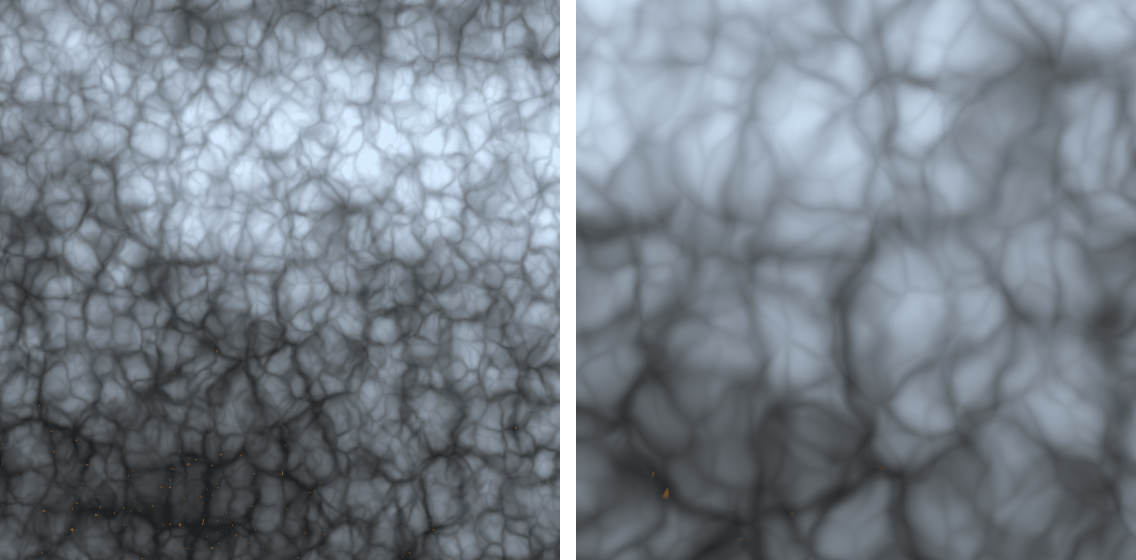
Left, the full canvas; right, a detail of the centre.
Write a WebGL 2 fragment shader that draws this texture.

```glsl
#version 300 es
precision highp float;
// A deck of puffy clouds seen from above, under one broad uneven light.
// Three sizes of weighted cells give the puffs; the creases between cells
// give the dark gaps, and gradient noise bends and varies them.

uniform vec2 u_resolution;
out vec4 fragColor;

const vec3 CELLS = vec3(12.5, 23.0, 41.0);   // puffs across the canvas: large, medium, small
const vec3 CREASE_WIDTH = vec3(0.09, 0.11, 0.14);
const vec3 CREASE_DEPTH = vec3(0.42, 0.30, 0.13);
const vec3 DOME_DEPTH = vec3(0.30, 0.20, 0.07);
const vec2 PUFF_STRETCH = vec2(1.06, 0.90);
const float SIZE_SPREAD = 0.38;
const float GAP_DEPTH = 0.30;
const float GAIN = 1.19;
const float DARKEST = 0.13;
const vec3 SHADE_TINT = vec3(0.93, 0.97, 1.0);
const vec3 LIGHT_TINT = vec3(0.845, 0.92, 1.0);
const vec3 FLECK_COLOR = vec3(0.34, 0.17, 0.0);

vec2 hash2(vec2 p) {
  vec3 q = fract(p.xyx * vec3(0.1031, 0.1030, 0.0973));
  q += dot(q, q.yzx + 33.33);
  return fract((q.xx + q.yz) * q.zy);
}

float cornerSlope(vec2 cell, vec2 offset) {
  float angle = 6.2832 * hash2(cell + 71.0).x;
  return dot(vec2(cos(angle), sin(angle)), offset);
}

float gradientNoise(vec2 p) {
  vec2 i = floor(p), f = fract(p);
  vec2 u = f * f * f * (f * (f * 6.0 - 15.0) + 10.0);
  vec2 e = vec2(1.0, 0.0);
  float low = mix(cornerSlope(i, f), cornerSlope(i + e, f - e), u.x);
  float high = mix(cornerSlope(i + e.yx, f - e.yx), cornerSlope(i + 1.0, f - 1.0), u.x);
  return mix(low, high, u.y);
}

float fbm(vec2 p) {
  float sum = 0.0, amp = 1.0;
  for (int i = 0; i < 4; i++) {
    sum += amp * gradientNoise(p);
    p = mat2(1.6, 1.2, -1.2, 1.6) * p + 17.3;
    amp *= 0.5;
  }
  return sum;
}

vec2 noisePair(vec2 p) {
  return vec2(gradientNoise(p), gradientNoise(p + 43.7));
}

// x: distance from the puff centre, y: distance to the nearest crease
vec2 puffCell(vec2 p) {
  vec2 base = floor(p);
  float nearest = 9.0, second = 9.0;
  for (int y = -2; y <= 2; y++) {
    for (int x = -2; x <= 2; x++) {
      vec2 cell = base + vec2(x, y);
      vec2 centre = cell + 0.5 + 0.9 * (hash2(cell) - 0.5);
      float d = length(p - centre) - SIZE_SPREAD * (hash2(cell + 19.0).y - 0.5);
      second = min(second, max(nearest, d));
      nearest = min(nearest, d);
    }
  }
  return vec2(max(nearest + 0.15, 0.0), 0.5 * (second - nearest));
}

float glow(vec2 p, vec2 centre, vec2 radius) {
  vec2 d = (p - centre) / radius;
  return exp(-dot(d, d));
}

// Broad light: dim below, a bright bank above the middle
float broadLight(vec2 p) {
  float light = mix(0.45, 0.70, smoothstep(0.08, 0.72, p.y));
  light += 0.25 * glow(p, vec2(0.62, 0.74), vec2(0.34, 0.17));
  light += 0.13 * glow(p, vec2(1.0, 0.66), vec2(0.22, 0.22));
  light += 0.10 * glow(p, vec2(0.12, 0.93), vec2(0.14, 0.10));
  light += 0.12 * glow(p, vec2(0.92, 0.12), vec2(0.22, 0.22));
  light -= 0.14 * glow(p, vec2(0.36, 0.10), vec2(0.26, 0.20));
  light -= 0.11 * glow(p, vec2(0.05, 0.70), vec2(0.13, 0.16));
  return light + 0.13 * fbm(p * 4.5 + 5.0);
}

void main() {
  vec2 uv = gl_FragCoord.xy / u_resolution;
  vec2 p = uv + 0.016 * noisePair(uv * 15.0) + 0.006 * noisePair(uv * 48.0);
  float light = broadLight(uv);

  // Puffs and creases, size by size
  float thin = smoothstep(0.95, 0.45, light);
  float relief = 1.0;
  for (int i = 0; i < 3; i++) {
    vec2 puff = puffCell(p * CELLS[i] * PUFF_STRETCH + 31.0 * float(i));
    float patchy = smoothstep(-0.4, 0.4, gradientNoise(uv * CELLS[i] * 0.55 + 9.0 * float(i)));
    float e = puff.y / CREASE_WIDTH[i];
    float crease = 0.6 * exp(-e * e) + 0.4 * exp(-0.7 * e);
    float openness = mix(0.35, 1.0, patchy) * mix(0.55, 1.1, thin);
    relief *= 1.0 - CREASE_DEPTH[i] * crease * openness;
    relief *= 1.0 - DOME_DEPTH[i] * puff.x * puff.x * mix(0.6, 1.0, thin);
  }

  // Open gaps and wispy grain
  float gap = smoothstep(0.12, 0.62, fbm(p * 9.0 + 2.0));
  relief *= 1.0 - GAP_DEPTH * gap * thin;
  relief *= 1.0 + 0.055 * fbm(p * vec2(46.0, 30.0));

  float tone = clamp(GAIN * light * relief, DARKEST, 1.0);
  vec3 color = tone * mix(SHADE_TINT, LIGHT_TINT, smoothstep(0.15, 0.75, tone));

  // Rare warm flecks in the deepest gaps
  float fleck = smoothstep(0.38, 0.52, gradientNoise(uv * 120.0));
  color += FLECK_COLOR * fleck * smoothstep(0.24, 0.16, tone);
  fragColor = vec4(min(color, 1.0), 1.0);
}
```
